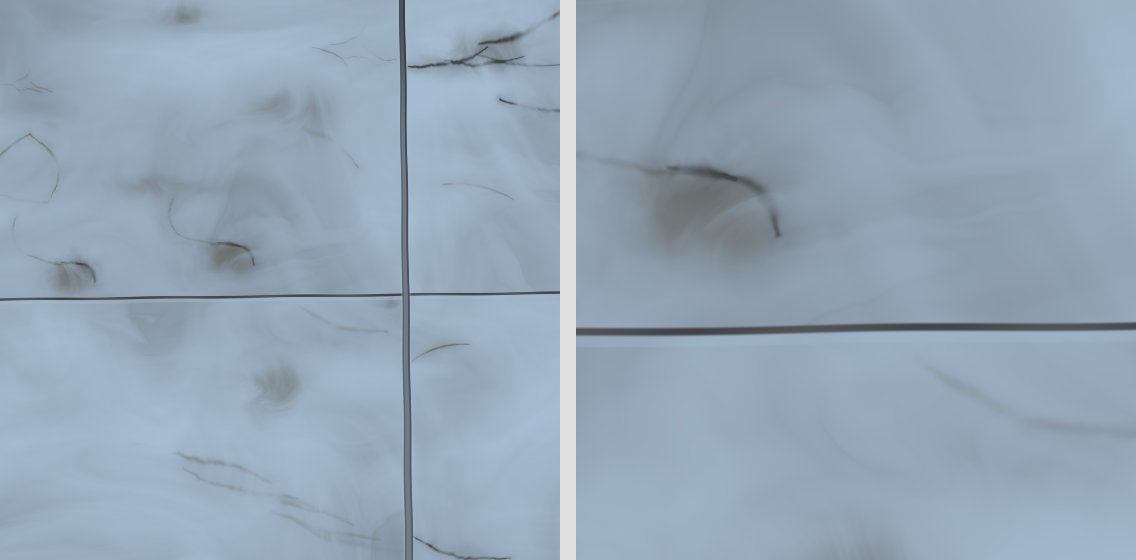
Left: the whole. Right: its middle third, enlarged.
A three.js fragment shader for this texture:

```glsl
// Four blue-white marble slabs meeting at a thick upright joint and a thin level joint.
// Warped layered sines cloud each slab; tapered curved strokes with soft halos
// draw the veins, and the joints are signed distances to slightly leaning lines.
varying vec2 vUv;

const vec3 PALE = vec3(0.640, 0.725, 0.808);
const vec3 MID = vec3(0.570, 0.638, 0.706);
const vec3 SHADE = vec3(0.45, 0.50, 0.53);
const vec3 VEIN = vec3(0.23, 0.24, 0.24);
const vec3 BROWN = vec3(0.39, 0.39, 0.37);
const vec3 GROUT = vec3(0.43, 0.48, 0.52);
const vec3 GAP = vec3(0.21, 0.22, 0.24);

// Layered, rotated sines, each layer bending the next; roughly -1 to 1
float clouds(vec2 p, float seed) {
  float sum = 0.0, amp = 0.55;
  for (int i = 0; i < 6; i++) {
    p = mat2(0.8, 0.6, -0.6, 0.8) * p * 1.65 + seed;
    p += 0.65 * sin(p.yx * 1.1 + seed);
    sum += amp * sin(p.x) * sin(p.y + 1.3);
    amp *= 0.6;
  }
  return sum;
}

// Soft oval stain
float smudge(vec2 p, vec2 centre, vec2 radius) {
  vec2 d = (p - centre) / radius;
  return exp(-dot(d, d));
}

// Bowed stroke from a to b, thin at its ends, with a faint wide halo
float vein(vec2 p, vec2 a, vec2 b, float bow, float width) {
  vec2 along = b - a;
  float t = clamp(dot(p - a, along) / dot(along, along), 0.0, 1.0);
  vec2 side = vec2(-along.y, along.x);
  float d = length(p - a - along * t - side * bow * 4.0 * t * (1.0 - t));
  float w = width * (0.45 + 0.55 * sin(3.1416 * t));
  return exp(-d * d / (w * w)) + 0.22 * exp(-d * d / (w * w * 40.0));
}

// Small fan of fine cracks
float twigs(vec2 p, vec2 start, float size) {
  float sum = 0.0;
  for (int i = 0; i < 4; i++) {
    float k = float(i);
    vec2 a = start + size * vec2(0.27 * k, 0.12 * sin(k * 2.4));
    vec2 b = a + size * vec2(0.55, 0.32 * sin(k * 2.1 - 0.8));
    sum += vein(p, a, b, 0.12 * cos(k * 3.0), 0.0016);
  }
  return sum;
}

// Line coverage with a soft edge
float band(float d, float halfWidth) {
  return 1.0 - smoothstep(halfWidth - 0.0011, halfWidth + 0.0011, abs(d));
}

// Cloudy ground with drifting grey patches and faint ridged wisps
vec3 marble(vec2 p, vec2 slab) {
  float seed = 1.7 + slab.x * 2.9 + slab.y * 4.3;
  float dull = slab.y * (1.0 - slab.x);
  float broad = clouds(p * vec2(3.0, 4.6), seed);
  float fine = clouds(p * vec2(6.0, 11.0) + 0.5 * broad, seed + 2.0);
  float tone = 0.40 + 0.24 * dull - 0.12 * slab.x + 0.75 * broad + 0.28 * fine;
  vec3 colour = mix(PALE, MID, clamp(tone, -0.15, 1.1));
  float ridge = pow(max(1.0 - abs(fine), 0.0), 8.0);
  float patches = smoothstep(0.0, 0.75, broad) * (1.0 - 0.45 * slab.x);
  return mix(colour, SHADE, patches * (0.18 + 0.22 * ridge + 0.25 * fine));
}

void main() {
  vec2 p = vUv;
  float across = p.x - mix(0.7305, 0.7180, p.y) - 0.0006 * sin(p.y * 31.0);
  float down = p.y - 0.465 - 0.012 * p.x - 0.0006 * sin(p.x * 27.0);
  vec3 colour = marble(p, step(vec2(0.0), vec2(across, down)));

  // Ragged coordinates and broken strength for veins and stains
  vec2 q = p + 0.007 * vec2(clouds(p * 13.0, 1.1), clouds(p * 13.0, 4.7));
  float grain = clamp(0.62 + 0.95 * clouds(p * 17.0, 3.1), 0.12, 1.3);
  float dark = 0.0, faint = 0.0, stain = 0.0;

  // Twin hooked cracks in the upper left slab
  for (int i = 0; i < 2; i++) {
    vec2 shift = float(i) * vec2(0.282, 0.032), h = q - shift;
    faint += 0.6 * vein(h, vec2(0.030, 0.615), vec2(0.036, 0.557), -0.15, 0.003);
    faint += vein(h, vec2(0.036, 0.557), vec2(0.124, 0.531), -0.12, 0.0025);
    dark += vein(h, vec2(0.108, 0.533), vec2(0.142, 0.526), 0.05, 0.0036);
    dark += 0.7 * vein(h, vec2(0.138, 0.528), vec2(0.170, 0.494), 0.18, 0.0042);
    stain += 0.8 * smudge(q - shift, vec2(0.130, 0.510), vec2(0.045, 0.030));
  }
  // Looping outline and twigs
  faint += vein(q, vec2(-0.01, 0.710), vec2(0.055, 0.762), 0.10, 0.0025);
  faint += vein(q, vec2(0.052, 0.762), vec2(0.085, 0.640), 0.28, 0.0028);
  faint += vein(q, vec2(-0.01, 0.652), vec2(0.085, 0.640), -0.06, 0.003);
  faint += 0.7 * twigs(q, vec2(0.0, 0.850), 0.07) + 0.5 * twigs(q, vec2(0.56, 0.910), 0.11);

  // Stepped dark veins in the upper right slab
  for (int i = 0; i < 3; i++) {
    float k = float(i);
    vec2 a = vec2(0.735 + 0.06 * k, 0.882 + 0.012 * k);
    dark += (0.8 - 0.2 * k) * vein(q, a, a + vec2(0.14, 0.035 - 0.03 * k), -0.07, 0.0034);
  }
  dark += 0.6 * vein(q, vec2(0.86, 0.925), vec2(1.01, 0.985), -0.08, 0.005);
  dark += 0.9 * vein(q, vec2(0.895, 0.822), vec2(1.01, 0.805), -0.06, 0.0035);
  faint += 0.7 * vein(q, vec2(0.79, 0.667), vec2(0.915, 0.642), 0.08, 0.003);
  faint += vein(p, vec2(0.735, 0.355), vec2(0.838, 0.385), 0.09, 0.002);
  dark += vein(q, vec2(0.735, 0.041), vec2(0.910, 0.0), -0.08, 0.0035);

  // Drifting wisps and stains
  for (int i = 0; i < 7; i++) {
    float k = float(i);
    vec2 a = vec2(0.23 + 0.05 * k, 0.215 - 0.025 * k);
    faint += 0.28 * vein(q, a, a + vec2(0.20, -0.055), 0.08 * sin(k * 2.0), 0.005);
  }
  faint += 0.4 * vein(q, vec2(0.50, 0.765), vec2(0.64, 0.705), 0.13, 0.005);
  faint += 0.35 * vein(q, vec2(0.54, 0.455), vec2(0.69, 0.405), -0.10, 0.005);
  stain += 0.55 * smudge(q, vec2(0.52, 0.79), vec2(0.07, 0.045));
  stain += 0.60 * smudge(q, vec2(0.49, 0.305), vec2(0.055, 0.045));
  stain += 0.60 * smudge(q, vec2(0.32, 0.970), vec2(0.045, 0.025));
  stain += 0.45 * smudge(q, vec2(0.31, 0.670), vec2(0.10, 0.022));
  stain += 0.35 * smudge(q, vec2(0.85, 0.910), vec2(0.10, 0.040));
  stain += 0.80 * smudge(q, vec2(0.70, 0.460), vec2(0.025, 0.010));
  colour = mix(colour, BROWN, clamp(stain * grain, 0.0, 0.65));
  colour = mix(colour, BROWN, clamp(faint * 0.65 * grain, 0.0, 0.75));
  colour = mix(colour, VEIN, clamp(dark * grain, 0.0, 0.9));

  // Thin level joint with a pale lower lip, then the upright joint over it
  colour = mix(colour, PALE, 0.4 * band(down + 0.006, 0.003));
  colour = mix(colour, mix(GAP, BROWN, 0.25 + 0.2 * sin(p.x * 43.0)), 0.9 * band(down, 0.0022));
  float w = mix(0.0072, 0.0050, p.y);
  colour = mix(colour, PALE, 0.3 * band(across, w + 0.003));
  colour = mix(colour, mix(GROUT, GAP, 0.6 * smoothstep(0.72, 1.0, p.y)), band(across, w));
  colour = mix(colour, GAP, mix(0.4, 0.9, p.y) * band(across - w * 0.75, 0.0016));
  colour = mix(colour, GAP, 0.4 * band(across + w * 0.85, 0.0012));
  gl_FragColor = vec4(colour, 1.0);
}
```
